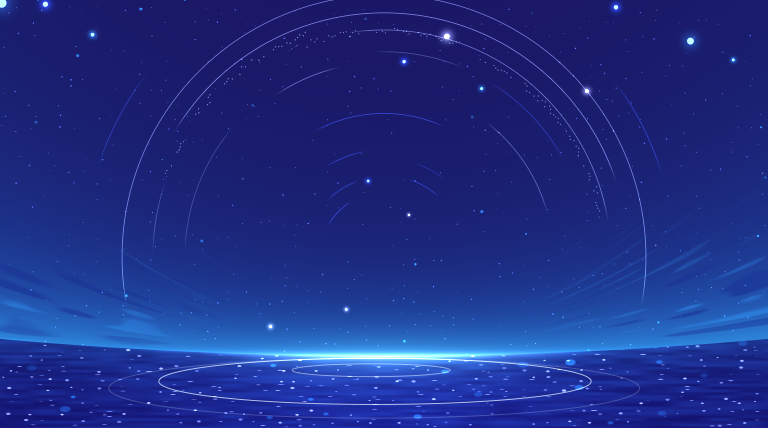
Write a Shadertoy shader that draws this background.

```glsl
const vec3 ZENITH = vec3(0.10, 0.088, 0.395);
const vec3 AZURE = vec3(0.115, 0.29, 0.67);
const vec3 CYAN = vec3(0.20, 0.60, 0.92);
const vec3 DEEP_SEA = vec3(0.09, 0.11, 0.50);
const vec3 FAR_SEA = vec3(0.11, 0.21, 0.58);
const vec3 PALE = vec3(0.82, 0.88, 1.0);
const vec3 BLUE_LINE = vec3(0.22, 0.36, 0.90);
const vec3 TEAL = vec3(0.15, 0.65, 0.88);
const vec3 STAR_BLUE = vec3(0.15, 0.35, 1.0);

float hash(vec2 p) {
    return fract(sin(dot(p, vec2(127.1, 311.7))) * 43758.5453);
}

float noise(vec2 p) {
    vec2 i = floor(p), f = fract(p);
    f = f * f * (3.0 - 2.0 * f);
    return mix(mix(hash(i), hash(i + vec2(1, 0)), f.x),
               mix(hash(i + vec2(0, 1)), hash(i + vec2(1, 1)), f.x), f.y);
}

// Antialiased coverage of a shape with half-width w at distance d
float cover(float d, float w, float px) {
    return clamp((w - d) / px + 0.5, 0.0, 1.0);
}

float span(float a, float start, float end, float fade) {
    return smoothstep(start, start + fade, a) * (1.0 - smoothstep(end - fade, end, a));
}

// Arc: radius, start and end in degrees from the top, strength
float arc(vec2 p, vec4 s, float px) {
    float a = degrees(atan(p.x, p.y));
    return cover(abs(length(p) - s.x), 0.0009, px) * span(a, s.y, s.z, 7.0) * s.w;
}

float dottedArc(vec2 p, vec4 s, float px) {
    float a = atan(p.x, p.y), cell = 0.007;
    float along = a * s.x / cell, id = floor(along);
    float jitter = (hash(vec2(id, s.x)) - 0.5) * 0.014;
    float d = length(vec2((fract(along) - 0.5) * cell, length(p) - s.x - jitter));
    float lit = step(0.4, hash(vec2(id, s.y)));
    return cover(d, 0.0014, px) * lit * span(degrees(a), s.y, s.z, 3.0) * s.w;
}

// Random discs, one per grid cell
float scatter(vec2 p, float cell, float chance, float radius, float px) {
    vec2 id = floor(p / cell);
    vec2 spot = 0.2 + 0.6 * vec2(hash(id + 3.1), hash(id + 7.7));
    float size = radius * (0.4 + 0.6 * hash(id + 5.3));
    float d = length(p - (id + spot) * cell);
    return cover(d, size, px) * step(hash(id + cell), chance) * (0.3 + 0.7 * hash(id + 9.2));
}

vec3 star(vec2 p, vec2 pos, float r, vec3 tint, float px) {
    float d = length(p - pos);
    return mix(tint, vec3(1), 0.6) * cover(d, r, px) + tint * 0.6 * exp(-d * d / (5.0 * r * r));
}

float ellipse(vec2 p, vec2 center, vec2 radii, float px) {
    vec2 q = (p - center) / radii;
    float d = abs(length(q) - 1.0) * length(q) / max(length(q / radii), 0.001);
    return cover(d, 0.0011, px);
}

vec3 sky(vec2 p, float h) {
    float x2 = p.x * p.x;
    vec3 col = mix(ZENITH, AZURE, exp(-h / (0.21 + 0.19 * x2)));
    col = mix(col, CYAN, exp(-h / (0.055 + 0.04 * x2)) * 0.75);
    // Swept cloud streaks at both sides
    float flow = h / (0.1 + x2);
    float n = noise(vec2(abs(p.x) * 7.0 + 20.0 * step(0.0, p.x), flow * 42.0));
    float mask = smoothstep(0.25, 0.75, abs(p.x)) * exp(-pow((h - 0.11) / 0.13, 2.0));
    col = mix(col, vec3(0.10, 0.19, 0.58), smoothstep(0.65, 0.85, n) * mask * 0.6);
    return col + vec3(0.03, 0.12, 0.14) * (1.0 - smoothstep(0.1, 0.25, n)) * mask;
}

vec3 sea(vec2 p, float g, float px) {
    vec3 col = mix(DEEP_SEA, FAR_SEA, exp(-g / 0.06));
    col += vec3(0.02, 0.05, 0.14) * exp(-p.x * p.x / 0.2);
    col += vec3(0.16, 0.34, 0.32) * exp(-p.x * p.x / 0.09 - g / 0.025);
    float ripple = noise(vec2(p.x * 14.0, p.y * 150.0)) - 0.5;
    col += vec3(0.04, 0.10, 0.16) * ripple;
    // Rings on the water, brightest toward the viewer
    float ring = 0.85 * ellipse(p, vec2(-0.021, 0.109), vec2(0.505, 0.054), px);
    ring += 0.6 * ellipse(p, vec2(-0.03, 0.135), vec2(0.184, 0.015), px);
    ring += 0.25 * ellipse(p, vec2(-0.023, 0.093), vec2(0.62, 0.070), px);
    col = mix(col, PALE, min(ring, 1.0));
    // Glints
    vec2 flat_p = p * vec2(1.0, 1.8);
    col += PALE * 0.8 * scatter(flat_p, 0.045, 0.5, 0.005, px * 1.4);
    col += PALE * 0.6 * scatter(flat_p * vec2(0.4, 1.0), 0.021, 0.3, 0.0025, px);
    return col + TEAL * 0.5 * scatter(flat_p, 0.10, 0.3, 0.013, px * 2.0);
}

vec3 heavens(vec2 p, float px) {
    vec2 q = p - vec2(0.0, 0.40);
    vec4 pale[8] = vec4[8](vec4(0.612, -102, 102, 0.55), vec4(0.570, -60, 73, 0.6),
        vec4(0.530, -10, 82, 0.5), vec4(0.540, -90, -70, 0.3), vec4(0.479, -4, 24, 0.3),
        vec4(0.455, -35, -12, 0.5), vec4(0.395, 36, 76, 0.4), vec4(0.465, -89, -48, 0.25));
    vec4 blue[9] = vec4[9](vec4(0.700, -74, -51, 0.5), vec4(0.677, 52, 75, 0.6),
        vec4(0.477, 30, 63, 0.5), vec4(0.335, -30, 26, 0.7), vec4(0.250, -34, -9, 0.6),
        vec4(0.230, 17, 39, 0.4), vec4(0.187, -45, -18, 0.6), vec4(0.190, 17, 43, 0.6),
        vec4(0.150, -62, -30, 0.6));
    vec4 dots[4] = vec4[4](vec4(0.550, -56, -16, 0.6), vec4(0.528, -26, 21, 0.5),
        vec4(0.517, 24, 81, 0.5), vec4(0.543, -71, -58, 0.6));
    vec3 light = vec3(0);
    for (int i = 0; i < 8; i++) light += PALE * 0.8 * arc(q, pale[i], px);
    for (int i = 0; i < 9; i++) light += BLUE_LINE * 0.7 * arc(q, blue[i], px);
    for (int i = 0; i < 4; i++) light += PALE * 0.8 * dottedArc(q, dots[i], px);
    // Faint star dust, then the bright stars
    light += vec3(0.3, 0.42, 0.7) * scatter(p, 0.031, 0.35, 0.0016, px);
    light += TEAL * 0.8 * scatter(p + 0.37, 0.13, 0.25, 0.004, px);
    light += star(p, vec2(-0.791, 0.990), 0.006, STAR_BLUE, px);
    light += star(p, vec2(-0.893, 0.993), 0.011, TEAL * 0.5, px);
    light += star(p, vec2(-0.681, 0.919), 0.004, TEAL, px);
    light += star(p, vec2(0.542, 0.983), 0.005, STAR_BLUE, px);
    light += star(p, vec2(0.047, 0.856), 0.004, STAR_BLUE, px);
    light += star(p, vec2(0.147, 0.915), 0.006, PALE, px);
    light += star(p, vec2(0.474, 0.787), 0.004, PALE, px);
    light += star(p, vec2(0.228, 0.793), 0.003, TEAL, px);
    light += star(p, vec2(0.816, 0.860), 0.003, TEAL, px);
    light += star(p, vec2(0.716, 0.904), 0.008, TEAL * 0.5, px);
    light += star(p, vec2(-0.037, 0.577), 0.003, STAR_BLUE, px);
    light += star(p, vec2(0.058, 0.498), 0.002, PALE, px);
    light += star(p, vec2(-0.265, 0.237), 0.003, PALE, px);
    return light + star(p, vec2(-0.088, 0.277), 0.0025, PALE, px);
}

void mainImage(out vec4 fragColor, in vec2 fragCoord) {
    float px = 1.0 / iResolution.y;
    vec2 p = (fragCoord - vec2(0.5 * iResolution.x, 0.0)) * px;
    float h = p.y - 0.168 - 0.05 * p.x * p.x;
    vec3 above = sky(p, max(h, 0.0)) + heavens(p, px);
    vec3 below = sea(p, max(-h, 0.0), px);
    vec3 col = mix(below, above, clamp(h / px + 0.5, 0.0, 1.0));
    // Light along the horizon
    float glow = exp(-abs(h) / 0.005);
    col += PALE * 0.75 * glow * exp(-p.x * p.x / 0.06);
    col += CYAN * 0.25 * glow * exp(-pow(p.x / 0.6, 4.0));
    col += vec3(0.10, 0.20, 0.16) * exp(-abs(h) / 0.03 - p.x * p.x / 0.08);
    fragColor = vec4(clamp(col, 0.0, 1.0), 1.0);
}
```
